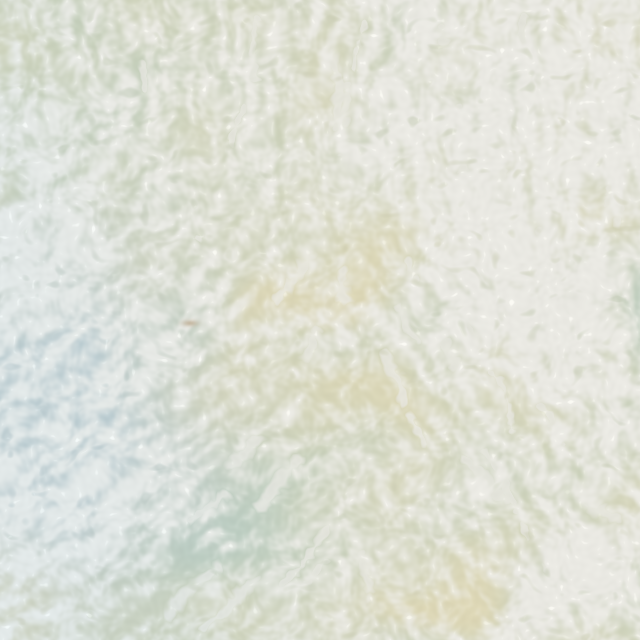
This texture is drawn by a Shadertoy shader. Its source:

```glsl
const vec3 WARM_WHITE = vec3(0.915, 0.912, 0.888);
const vec3 COOL_WHITE = vec3(0.882, 0.908, 0.908);
const vec3 OCHRE = vec3(0.875, 0.848, 0.715);
const vec3 STRAW = vec3(0.845, 0.845, 0.745);
const vec3 SAGE = vec3(0.775, 0.820, 0.745);
const vec3 TEAL = vec3(0.735, 0.805, 0.755);
const vec3 BLUE = vec3(0.735, 0.805, 0.825);
const vec3 RUST = vec3(0.74, 0.68, 0.58);

const vec2 STREAK_SCALE = vec2(19.0, 46.0); // along, across
const float PATCH_SCALE = 7.0;
const float GRAIN_SCALE = 44.0;
const float FINE_SCALE = 88.0;
const float COVER_BIAS = 0.04;
const float COVER_SOFTNESS = 0.48;
const float WARP = 0.014;
const float LEFT_ANGLE = 0.60;
const float TOP_ANGLE = 1.60;
const float RIGHT_ANGLE = 2.20;
const int STROKES = 44;

vec2 hash2(vec2 p) {
    vec3 q = fract(p.xyx * vec3(0.1031, 0.1030, 0.0973));
    q += dot(q, q.yzx + 33.33);
    return fract((q.xx + q.yz) * q.zy);
}

vec2 gradient(vec2 cell) {
    float a = 6.2832 * hash2(cell + 57.0).x;
    return vec2(cos(a), sin(a));
}

float gradientNoise(vec2 p) {
    vec2 i = floor(p), f = p - i;
    vec2 u = f * f * f * (f * (f * 6.0 - 15.0) + 10.0);
    vec2 e = vec2(0.0, 1.0);
    float low = mix(dot(gradient(i), f), dot(gradient(i + e.yx), f - e.yx), u.x);
    float high = mix(dot(gradient(i + e), f - e), dot(gradient(i + 1.0), f - 1.0), u.x);
    return mix(low, high, u.y);
}

vec2 rotate(vec2 p, float a) {
    float c = cos(a), s = sin(a);
    return vec2(c * p.x + s * p.y, c * p.y - s * p.x);
}

// Soft elliptical stain
float wash(vec2 p, vec2 centre, vec2 radius, float angle) {
    vec2 d = rotate(p - centre, angle) / radius;
    return exp(-dot(d, d));
}

float streaks(vec2 p, float angle) {
    return gradientNoise(rotate(p, angle) * STREAK_SCALE + angle * 31.0);
}

// Share of the right-leaning and upright brush directions
vec2 flowWeights(vec2 p) {
    return vec2(smoothstep(0.35, 0.72, p.x), smoothstep(0.58, 0.82, p.y + 0.25 * (p.x - 0.5)));
}

float flowAngle(vec2 p) {
    vec2 w = flowWeights(p);
    return mix(mix(LEFT_ANGLE, RIGHT_ANGLE, w.x), TOP_ANGLE, w.y);
}

// Scattered thin brush marks that follow the flow
float brushMarks(vec2 p, float roughness) {
    float marks = 0.0;
    for (int i = 0; i < STROKES; i++) {
        vec2 seed = vec2(float(i) * 3.7 + 11.0, 5.3);
        vec2 centre = mix(vec2(0.22, 0.05), vec2(0.98), hash2(seed));
        vec2 shape = hash2(seed + 71.0);
        vec2 d = rotate(p - centre, flowAngle(centre) + 0.5 * (shape.x - 0.5));
        float halfLength = mix(0.015, 0.065, shape.y);
        d.y += 3.0 * (shape.x - 0.5) * d.x * d.x;
        d.x = max(abs(d.x) - halfLength, 0.0);
        float width = mix(0.004, 0.010, shape.x);
        float edge = length(d) + 0.006 * roughness;
        marks = max(marks, 1.0 - smoothstep(width * 0.4, width * 1.6, edge));
    }
    return marks;
}

void mainImage(out vec4 fragColor, in vec2 fragCoord) {
    vec2 p = fragCoord / iResolution.xy;
    vec2 bend = vec2(gradientNoise(p * 16.0), gradientNoise(p * 16.0 + 40.0));
    vec2 q = p + WARP * bend;
    vec2 stain = p + 0.09 * vec2(gradientNoise(p * 6.0 + 9.0), gradientNoise(p * 6.0 + 23.0));

    // Noise layers
    vec2 w = flowWeights(p);
    float streak = mix(mix(streaks(q, LEFT_ANGLE), streaks(q, RIGHT_ANGLE), w.x), streaks(q, TOP_ANGLE), w.y);
    float patches = gradientNoise(p * PATCH_SCALE + 3.0);
    float grain = gradientNoise(q * GRAIN_SCALE);
    float fine = gradientNoise(q * FINE_SCALE + 17.0);

    // Coloured ground
    float blue = wash(stain, vec2(0.08, 0.34), vec2(0.21, 0.27), 0.0);
    float teal = wash(stain, vec2(0.34, 0.15), vec2(0.21, 0.09), 0.7)
        + 0.8 * wash(stain, vec2(1.0, 0.52), vec2(0.05, 0.08), 0.0);
    float ochre = wash(stain, vec2(0.49, 0.52), vec2(0.17, 0.055), 0.5)
        + wash(stain, vec2(0.55, 0.36), vec2(0.14, 0.065), 0.1)
        + wash(stain, vec2(0.68, 0.07), vec2(0.08, 0.06), 0.0)
        + 0.6 * wash(stain, vec2(0.95, 0.64), vec2(0.05, 0.09), 0.4);
    float sage = 0.36 + 0.8 * patches + 0.5 * wash(p, vec2(0.06, 0.88), vec2(0.25), 0.0);
    vec3 ground = mix(STRAW, SAGE, clamp(sage, 0.0, 1.0));
    ground = mix(ground, OCHRE, clamp(ochre, 0.0, 0.9));
    ground = mix(ground, TEAL, clamp(teal, 0.0, 0.9));
    ground = mix(ground, BLUE, clamp(1.25 * blue, 0.0, 1.0));

    // Broken pale paint over the ground
    float pale = 0.42 * wash(stain, vec2(0.94, 0.83), vec2(0.36, 0.25), 0.0)
        + 0.45 * wash(stain, vec2(0.83, 0.52), vec2(0.22, 0.09), RIGHT_ANGLE)
        + 0.32 * wash(stain, vec2(0.03, 0.58), vec2(0.16, 0.13), 0.4)
        + 0.28 * wash(stain, vec2(0.08, 0.19), vec2(0.25, 0.12), 0.9)
        + 0.65 * wash(stain, vec2(0.93, 0.13), vec2(0.07, 0.06), 0.0)
        + 0.60 * wash(stain, vec2(0.81, 0.05), vec2(0.06, 0.05), 0.0);
    float relief = 0.72 * streak + 0.40 * grain + 0.24 * fine;
    float cover = COVER_BIAS + pale - 0.28 * ochre - 0.30 * teal + 0.32 * patches + relief;
    cover = smoothstep(-COVER_SOFTNESS, COVER_SOFTNESS, cover);
    cover = max(cover, 0.82 * brushMarks(q, grain + fine));
    vec3 white = mix(WARM_WHITE, COOL_WHITE, smoothstep(0.62, 0.12, p.x + 0.35 * p.y));
    vec3 color = mix(ground, white, cover);

    // Pits, glints and a rust fleck
    float pits = smoothstep(0.28, 0.55, gradientNoise(q * vec2(38.0, 46.0) + 61.0));
    color = mix(color, ground * 0.97, 0.55 * pits);
    color += 0.05 * smoothstep(0.35, 0.6, fine) * cover;
    color += 0.018 * (relief + fine);
    color = mix(color, RUST, 0.8 * wash(p, vec2(0.297, 0.495), vec2(0.012, 0.005), 0.0));
    fragColor = vec4(clamp(color, 0.0, 1.0), 1.0);
}
```
